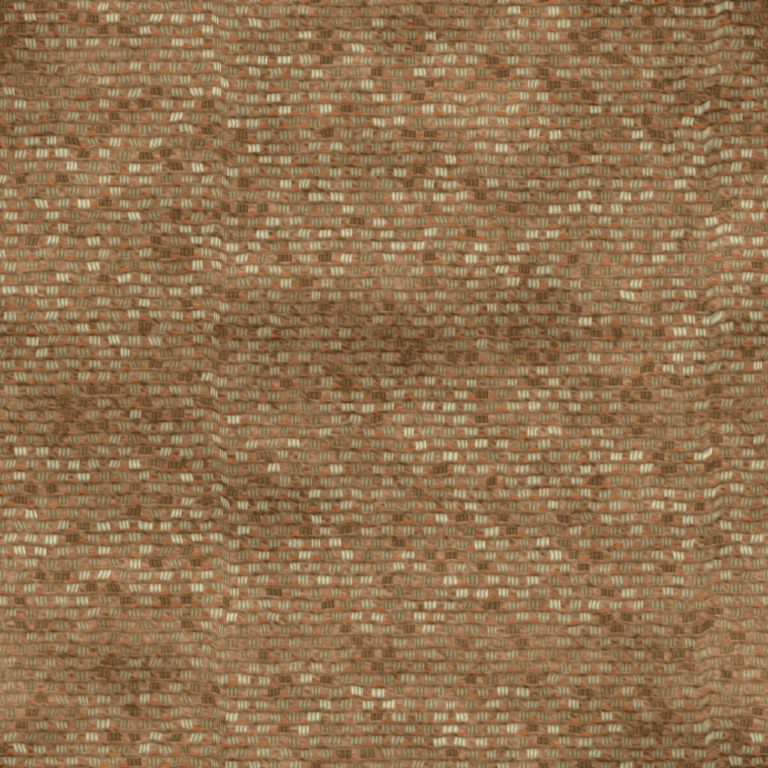
A WebGL 1 fragment shader for this texture:

```glsl
precision highp float;
// Woven upholstery: 37 by 62 staggered floats of pale ribbed thread over fuzzy
// brown yarn, with thin orange dashes in the gaps. Wrapping value noise adds
// uneven thread, dark patches, worn bands and a wavering join in the cloth.

uniform vec2 u_resolution;

const vec2 REPEATS = vec2(37.0, 62.0);
const float TAU = 6.2831853;

const vec3 DARK_YARN = vec3(0.41, 0.28, 0.15);
const vec3 BROWN_YARN = vec3(0.56, 0.42, 0.28);
const vec3 ROSY_YARN = vec3(0.64, 0.50, 0.37);
const vec3 KHAKI = vec3(0.56, 0.48, 0.33);
const vec3 PALE = vec3(0.81, 0.79, 0.64);
const vec3 ORANGE = vec3(0.71, 0.36, 0.18);

float hash(vec2 p) {
  vec3 q = fract(p.xyx * 0.1031);
  q += dot(q, q.yzx + 33.33);
  return fract((q.x + q.y) * q.z);
}

// Value noise with a whole number of cells across the canvas.
float noise(vec2 uv, vec2 cells) {
  vec2 p = uv * cells;
  vec2 i = floor(p);
  vec2 f = fract(p);
  f = f * f * (3.0 - 2.0 * f);
  vec2 a = mod(i, cells);
  vec2 b = mod(i + 1.0, cells);
  return mix(mix(hash(a), hash(vec2(b.x, a.y)), f.x),
             mix(hash(vec2(a.x, b.y)), hash(b), f.x), f.y);
}

// Soft-edged box centred on the origin.
float softBox(vec2 p, vec2 halfSize, vec2 blur) {
  vec2 m = 1.0 - smoothstep(halfSize - blur, halfSize + blur, abs(p));
  return m.x * m.y;
}

// Strip of cloth whose weave is shifted, with ragged sides.
float joinMask(vec2 uv) {
  float x = uv.x + 0.03 * (noise(uv, vec2(5.0, 14.0)) - 0.5);
  return smoothstep(0.280, 0.295, x) * (1.0 - smoothstep(0.920, 0.935, x));
}

// Fuzzy ground yarn with short slanted fibres.
vec3 groundYarn(vec2 uv, float patches) {
  float fuzz = noise(uv, vec2(150.0, 190.0));
  float fibre = noise(uv + vec2(uv.y, 0.0), vec2(210.0, 330.0));
  float tone = 0.5 * fuzz + 0.5 * fibre + 0.5 * (patches - 0.5);
  vec3 color = mix(DARK_YARN, BROWN_YARN, smoothstep(0.05, 0.52, tone));
  return mix(color, ROSY_YARN, smoothstep(0.48, 0.9, tone));
}

// Pale float made of three upright strands.
vec3 floatThread(vec2 local, float shade, float phase) {
  float strand = 0.5 + 0.5 * cos(TAU * (local.x * 5.0 + phase));
  float rounding = 1.0 - 1.6 * local.y * local.y;
  vec3 color = mix(KHAKI, PALE, shade);
  color = mix(color, DARK_YARN, 0.75 * (1.0 - smoothstep(0.03, 0.07, shade)));
  return color * mix(0.82, 1.06, strand) * rounding;
}

void main() {
  vec2 uv = gl_FragCoord.xy / u_resolution;

  // Broad variation: patches of tone and bands of worn pile.
  float patches = 0.6 * noise(uv, vec2(6.0, 9.0)) + 0.4 * noise(uv, vec2(17.0, 23.0));
  float bands = noise(uv, vec2(2.0, 13.0));
  float wear = smoothstep(0.55, 0.95, bands);

  // Staggered weave grid with slightly wandering threads.
  vec2 wander = vec2(noise(uv, vec2(40.0, 62.0)), noise(uv, vec2(46.0, 31.0))) - 0.5;
  vec2 p = uv * REPEATS + wander * vec2(0.22, 0.30) + vec2(0.3, 0.4) * joinMask(uv);
  float row = floor(p.y);
  float x = p.x + 0.5 * mod(row, 2.0);
  vec2 cell = mod(vec2(floor(x), row), REPEATS);
  vec2 gapCell = mod(vec2(floor(x + 0.5), row), REPEATS);
  vec2 local = vec2(fract(x), fract(p.y)) - 0.5;
  float gapX = fract(x + 0.5) - 0.5;

  // Ground yarn, darker in the grooves between rows.
  vec3 color = groundYarn(uv, patches);
  color *= 1.04 - 0.17 * smoothstep(0.28, 0.5, abs(local.y));

  // Orange thread shows as a tilted dash in each gap.
  float tilt = 0.35 * (hash(gapCell + 71.0) - 0.3);
  vec2 dashPos = vec2(gapX, local.y + 0.27 - tilt * gapX);
  float dash = softBox(dashPos, vec2(0.29, 0.09), vec2(0.08, 0.07));
  float dashShow = smoothstep(0.1, 0.9, hash(gapCell + 19.0)) * (1.0 - 0.5 * wear);
  color = mix(color, ORANGE, 0.85 * dash * dashShow);

  // Pale floats vary in size, brightness and cover.
  float pick = hash(cell + 7.0);
  float size = hash(cell + 43.0);
  vec2 halfSize = vec2(0.26 + 0.07 * size, 0.29 + 0.05 * pick);
  vec2 thread = local - vec2(0.0, 0.06);
  float cover = softBox(thread, halfSize, vec2(0.05, 0.10));
  float shade = pow(pick, 1.4) * (0.75 + 0.35 * patches) * (1.0 - 0.45 * wear);
  cover *= 0.92 - 0.35 * wear * size;
  color = mix(color, floatThread(thread, shade, 0.3 * (size - 0.5)), cover);

  // Stray fuzz and overall tone.
  color *= 0.93 + 0.14 * noise(uv, vec2(256.0));
  color *= 0.92 + 0.16 * patches;
  gl_FragColor = vec4(clamp(color, 0.0, 1.0), 1.0);
}
```
